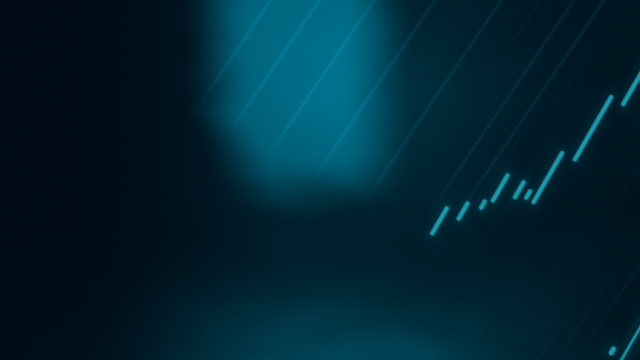
Reproduce this background procedurally as a WebGL 1 fragment shader.

```glsl
precision highp float;

uniform vec2 u_resolution;

float hash(float n) {
    return fract(sin(n * 12.99) * 4375.85);
}

vec2 gradient(vec2 cell) {
    float angle = 6.2832 * hash(dot(cell, vec2(1.0, 5.73)));
    return vec2(cos(angle), sin(angle));
}

float gradientNoise(vec2 p) {
    vec2 cell = floor(p), f = fract(p);
    vec2 w = f * f * f * (f * (f * 6.0 - 15.0) + 10.0);
    vec2 e = vec2(1.0, 0.0);
    float low = mix(dot(gradient(cell), f), dot(gradient(cell + e), f - e), w.x);
    float high = mix(dot(gradient(cell + e.yx), f - e.yx), dot(gradient(cell + 1.0), f - 1.0), w.x);
    return mix(low, high, w.y);
}

float blob(vec2 p, vec2 center, vec2 radius) {
    vec2 q = (p - center) / radius;
    return exp(-dot(q, q));
}

// Distance to a slanted bar rising from its foot
float barDistance(vec2 p, vec2 foot, float len) {
    vec2 dir = vec2(0.502, 0.865);
    vec2 d = p - foot;
    return length(d - dir * clamp(dot(d, dir), 0.0, len));
}

// x: solid bar, y: surrounding halo
vec2 barLight(float d, float halfWidth) {
    float soft = 0.0025 + 0.5 / u_resolution.y;
    return vec2(1.0 - smoothstep(halfWidth - soft, halfWidth + soft, d), exp(-d * 75.0));
}

float ambientLight(vec2 p) {
    float cloud = gradientNoise(p * vec2(3.0, 6.0)) + 0.5 * gradientNoise(p * vec2(7.0, 13.0) + 4.0);
    float light = 0.045 + 0.055 * smoothstep(0.2, 0.8, p.x) - 0.015 * smoothstep(1.3, 1.8, p.x);

    // Tall upper glow with a slanting lower left edge
    vec2 q = p + 0.025 * cloud;
    float left = q.x - 0.45 * max(0.68 - q.y, 0.0);
    float glow = smoothstep(0.5, 0.7, left) * (1.0 - smoothstep(0.94, 1.16, q.x));
    glow *= smoothstep(0.38, 0.58, q.y);
    light += glow * (0.235 + 0.05 * smoothstep(0.5, 1.0, p.y));
    light += 0.09 * blob(p, vec2(1.02, 0.73), vec2(0.32, 0.27));

    // Low glow along the bottom
    light += (0.17 + 0.04 * cloud) * blob(p, vec2(0.94, -0.02), vec2(0.48, 0.2));
    return light + 0.012 * cloud * smoothstep(0.3, 0.8, p.x);
}

float streakLight(vec2 p) {
    float s = p.x + 0.68 * (1.0 - p.y);
    float light = 0.0;

    // Long streaks falling from the top
    for (int k = 0; k < 7; k++) {
        float i = float(k);
        float top = min(0.752 + 0.127 * i + 0.0083 * i * i, 1.678);
        float end = max(0.7 - 0.065 * i, 0.42);
        float d = (s - top) / 0.0055;
        light += 0.06 * exp(-d * d) * smoothstep(end - 0.04, end + 0.12, p.y);
    }

    // Fine scattered streaks, strongest on the right
    float cell = floor(s / 0.048);
    float d = (fract(s / 0.048) - 0.25 - 0.5 * hash(cell)) / 0.06;
    float broken = smoothstep(-0.2, 0.4, gradientNoise(vec2(cell * 1.37, p.y * 3.0)));
    float strength = 0.005 + 0.04 * smoothstep(1.1, 1.6, p.x);
    return light + strength * broken * exp(-d * d) * hash(cell + 7.0);
}

void main() {
    vec2 p = gl_FragCoord.xy / u_resolution.y;
    float light = ambientLight(p) + streakLight(p);

    // Climbing row of bars
    vec2 bars = vec2(0.0);
    for (int k = 0; k < 9; k++) {
        float i = float(k);
        float climb = max(i - 6.0, 0.0);
        vec2 foot = vec2(1.201, 0.352) + vec2(0.0787, 0.0463) * i - 0.0053 * i * i;
        foot += vec2(0.09, 0.118) * climb + vec2(0.015, 0.023) * climb * climb;
        foot.x -= 0.02 * exp(-4.0 * (i - 3.0) * (i - 3.0));
        float len = 0.049 + 0.035 * cos(2.1 * i - 0.5) + 0.153 * smoothstep(5.0, 7.0, i);
        bars = max(bars, barLight(barDistance(p, foot, len), 0.0062));
    }

    // Lower right corner accents
    bars = max(bars, barLight(barDistance(p, vec2(1.698, 0.02), 0.012), 0.007));
    bars = max(bars, barLight(barDistance(p, vec2(1.723, -0.005), 0.15), 0.0035));

    light += 0.12 * bars.y + 0.004 * gradientNoise(p * 210.0);
    vec3 color = vec3(0.0, light, 0.03 + 1.17 * light);
    color = mix(color, vec3(0.1, 0.64, 0.7), 0.92 * bars.x);
    gl_FragColor = vec4(color, 1.0);
}
```
